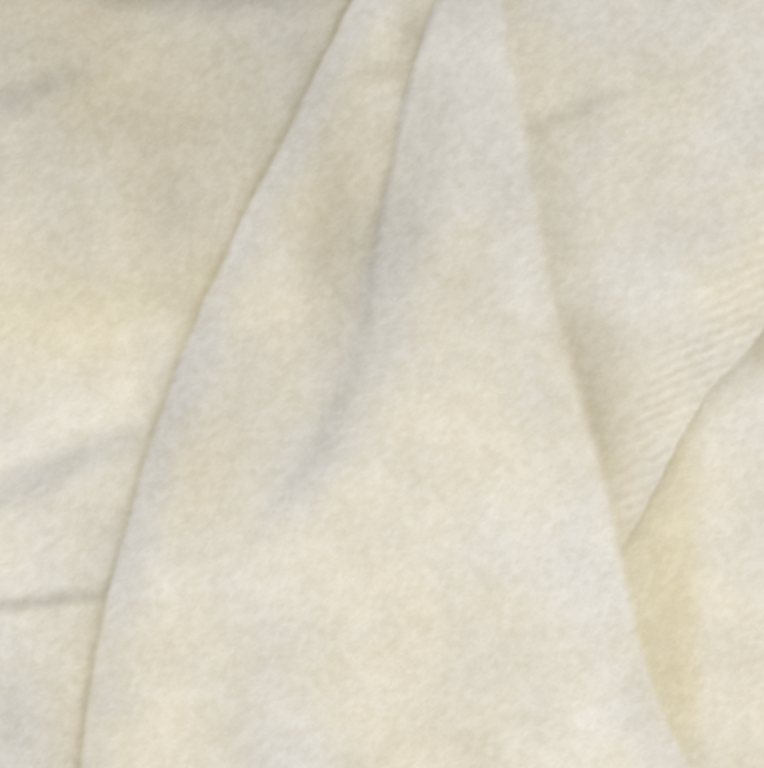
This texture is drawn by a WebGL 1 fragment shader. Its source:

```glsl
precision highp float;
uniform vec2 u_resolution;
#define EDGE_SOFT 0.004
#define LEVEL 0.851
#define CONTRAST 1.42
#define MOTTLE 0.075
#define NAP 0.068
#define RIB_PITCH 0.0165
#define RIB_DEPTH 0.012
#define WARP 0.012

float hash(vec2 p) {
  p = fract(p * vec2(0.1031, 0.1137));
  p += dot(p, p.yx + 33.33);
  return fract((p.x + p.y) * p.x * 7.31);
}

float noise(vec2 p) {
  vec2 i = floor(p), f = fract(p);
  f = f * f * (3.0 - 2.0 * f);
  return mix(mix(hash(i), hash(i + vec2(1, 0)), f.x),
             mix(hash(i + vec2(0, 1)), hash(i + vec2(1, 1)), f.x), f.y);
}

float fbm(vec2 p) {
  float sum = 0.0, amp = 0.5;
  for (int i = 0; i < 4; i++) {
    sum += amp * (noise(p) - 0.5);
    p = mat2(1.6, 1.2, -1.2, 1.6) * p + 7.3;
    amp *= 0.55;
  }
  return sum;
}

float bell(float d, float w) { return exp(-d * d / (w * w)); }
float cover(float d, float w) { return smoothstep(-w, w, d); }
float blob(vec2 p, vec2 c, vec2 r) { return bell(length((p - c) / r), 1.0); }

// Soft crease that dies away towards its second end
float crease(vec2 p, vec2 a, vec2 b, float w) {
  vec2 ab = b - a;
  float h = clamp(dot(p - a, ab) / dot(ab, ab), 0.0, 1.0);
  return bell(length(p - a - ab * h), w) * (1.0 - smoothstep(0.5, 1.0, h));
}

void main() {
  vec2 uv = gl_FragCoord.xy / u_resolution;
  vec2 p = uv + WARP * vec2(fbm(uv * 9.0), fbm(uv * 9.0 + 40.0));
  float y = p.y;

  // Signed offsets from the long folds, positive to the right
  float t = y - 0.62, low = min(t, 0.0);
  float dLeft = p.x - (0.105 + 0.122 * y + 0.235 * y * y + 0.009 * bell(y - 0.78, 0.16));
  float dMid = p.x - (0.483 + 0.1 * t + 0.37 * t * t - 1.5 * low * low);
  float dRight = p.x - (0.87 - 0.213 * y + 0.04 * exp(-y / 0.05) - 0.015 * bell(y - 0.62, 0.18));
  float hem = 0.297 + 1.75 * (p.x - 0.818) - 0.04 * smoothstep(0.92, 1.0, p.x);
  float dHem = (y - hem) * 0.52;

  // Tone holds lightness and warmth; left cloth first
  vec2 left = vec2(0.88 - 0.06 * smoothstep(0.5, 1.0, y), 0.38 + 0.22 * y);
  left += blob(p, vec2(0.19, 0.74), vec2(0.10, 0.11)) * vec2(-0.025, 0.2);
  left += blob(p, vec2(0.10, 0.57), vec2(0.13, 0.06)) * vec2(0.01, 0.2);
  left += blob(p, vec2(0.02, 0.07), vec2(0.06, 0.12)) * vec2(-0.03, -0.3);
  left += crease(p, vec2(-0.05, 0.335), vec2(0.26, 0.47), 0.025) * vec2(-0.05, -0.2);
  left += crease(p, vec2(-0.05, 0.38), vec2(0.26, 0.525), 0.03) * vec2(0.02, -0.1);
  left += crease(p, vec2(-0.05, 0.207), vec2(0.20, 0.235), 0.01) * vec2(-0.07, 0.1);
  left += crease(p, vec2(-0.05, 0.84), vec2(0.16, 0.93), 0.02) * vec2(-0.04, -0.1);
  left += blob(p, vec2(0.24, 1.01), vec2(0.18, 0.025)) * vec2(-0.07, 0.0);
  left += exp(min(dLeft, 0.0) / 0.028) * vec2(-0.045, 0.25);

  // Narrow strip with a greyed rolled rim
  vec2 strip = vec2(0.87, 0.5);
  strip += bell(dLeft - 0.015, 0.032) * vec2(-0.03, -0.42);
  strip += blob(p, vec2(0.435, 0.73), vec2(0.05, 0.19)) * vec2(-0.055, 0.3);
  strip += blob(p, vec2(0.30, 0.42), vec2(0.09, 0.10)) * vec2(-0.015, 0.12);
  strip += blob(p, vec2(0.50, 0.91), vec2(0.04, 0.018)) * vec2(-0.05, 0.15);
  strip += blob(p, vec2(0.54, 0.96), vec2(0.025, 0.05)) * vec2(-0.055, 0.25);
  strip += bell(dMid, 0.025) * smoothstep(0.58, 0.72, y) * vec2(-0.025, 0.15);

  // Broad central panel
  vec2 panel = vec2(0.892 - 0.03 * smoothstep(0.4, 0.75, y), 0.45 - 0.18 * smoothstep(0.6, 0.95, y));
  panel += blob(p, vec2(0.61, 0.94), vec2(0.05, 0.06)) * vec2(0.025, -0.15);
  panel += blob(p, vec2(0.63, 0.31), vec2(0.07, 0.08)) * vec2(0.005, -0.3);
  panel += blob(p, vec2(0.36, 0.10), vec2(0.08, 0.15)) * vec2(-0.02, -0.35);
  panel += blob(p, vec2(0.77, 0.12), vec2(0.09, 0.16)) * vec2(0.005, -0.2);
  panel += bell(dMid - 0.035, 0.045) * smoothstep(0.5, 0.7, y) * vec2(-0.025, -0.12);
  panel += bell(dRight + 0.04, 0.05) * vec2(-0.008, -0.2);
  panel += bell(dLeft - 0.015, 0.035) * vec2(-0.03, -0.3);

  // Right cloth with a ribbed hem
  vec2 right = vec2(0.862, 0.2);
  right += exp(-max(dRight, 0.0) / 0.045) * vec2(-0.04, 0.55);
  right += blob(p, vec2(0.77, 0.47), vec2(0.04, 0.11)) * vec2(-0.03, 0.15);
  right += blob(p, vec2(0.73, 0.69), vec2(0.03, 0.04)) * vec2(-0.025, 0.1);
  right += blob(p, vec2(0.84, 0.66), vec2(0.08, 0.09)) * vec2(0.015, -0.12);
  right += crease(p, vec2(0.66, 0.82), vec2(0.86, 0.893), 0.013) * vec2(-0.035, 0.0);
  right += bell(dHem - 0.04, 0.06) * vec2(0.025, 0.2);
  float rib = sin((y - 0.42 * p.x) * 6.2832 / RIB_PITCH + 2.0 * fbm(uv * 12.0));
  right.x += RIB_DEPTH * rib * bell(dHem - 0.035, 0.045) * smoothstep(0.76, 0.87, p.x);

  // Warm pocket and pale flap beneath the hem
  vec2 under = mix(vec2(0.87, 0.95), vec2(0.89, 0.42), cover(p.x - 0.91, 0.025));
  under += exp(min(dHem, 0.0) / 0.013) * vec2(-0.07, 0.25);
  under += blob(p, vec2(1.0, 0.55), vec2(0.02, 0.03)) * vec2(-0.04, 0.4);
  right = mix(under, right, cover(dHem, EDGE_SOFT));

  // Layer the cloth and deepen the contact lines
  vec2 tone = mix(strip, panel, cover(dMid, mix(0.10, EDGE_SOFT, smoothstep(0.42, 0.72, y))));
  tone = mix(panel, tone, smoothstep(0.22, 0.40, y));
  float valley = smoothstep(0.27, 0.40, y) * (1.0 - smoothstep(0.60, 0.82, y));
  tone += bell(dMid - 0.012, 0.055) * valley * vec2(-0.04, -0.3);
  tone.x -= 0.02 * bell(dMid, 0.018) * valley;
  tone.x -= 0.045 * bell(dMid, 0.007) * smoothstep(0.52, 0.75, y);
  tone = mix(left, tone, cover(dLeft, EDGE_SOFT));
  tone += bell(dLeft + 0.003, 0.007) * vec2(-0.035, 0.2);
  tone = mix(tone, right, cover(dRight, mix(0.006, 0.018, y)));

  // Brushed pile, clumped and slightly streaked
  float nap = fbm(mat2(0.8, -0.6, 0.6, 0.8) * uv * vec2(95.0, 135.0));
  tone.x = LEVEL + CONTRAST * (tone.x - 0.864) + MOTTLE * fbm(uv * 13.0 + 3.0) + NAP * nap;
  tone.y = clamp(tone.y - 0.8 * fbm(uv * 8.0 + 21.0) - 0.4 * nap, 0.0, 1.2);
  vec3 tint = vec3(1.0, 0.981 - 0.025 * tone.y, 0.942 - 0.11 * tone.y);
  gl_FragColor = vec4(clamp(tone.x * tint, 0.0, 1.0), 1.0);
}
```
